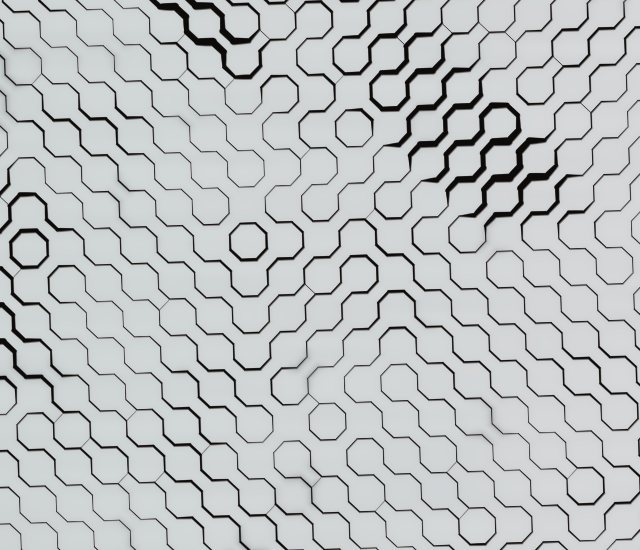
Reproduce this pattern procedurally as a WebGL 1 fragment shader.

```glsl
precision highp float;
uniform vec2 u_resolution;

// Layout, in canvas heights
const float CELL = 0.0664;
const float TILT = 0.034;
const vec2 ANCHOR = vec2(0.589, 0.432);

// Maze, in cells: corner of the small diamond between regular octagons
const float DIAMOND = 0.2929;
const float REGION_SCALE = 0.24;
const float DISORDER = 0.5;
const float FALLING_SHARE = 0.54;
const float SEAM_SHARE = 0.1;

// Crack half widths, in cells
const float HAIRLINE = 0.010;
const float MEDIUM = 0.034;
const float WIDE = 0.066;
const float SEAM = 0.006;
const float SOFTNESS = 0.018;
const vec2 WALL_SHIFT = vec2(0.012, -0.024);

const vec3 FACE_LEFT = vec3(0.812, 0.837, 0.836);
const vec3 FACE_RIGHT = vec3(0.836, 0.842, 0.850);
const vec3 WALL = vec3(0.43, 0.41, 0.40);
const vec3 GAP = vec3(0.05, 0.04, 0.04);

float hash(vec2 p) {
  return fract(sin(dot(p, vec2(127.1, 311.7))) * 43758.5453);
}

float noise(vec2 p) {
  vec2 i = floor(p);
  vec2 f = fract(p);
  f = f * f * (3.0 - 2.0 * f);
  return mix(mix(hash(i), hash(i + vec2(1.0, 0.0)), f.x),
             mix(hash(i + vec2(0.0, 1.0)), hash(i + vec2(1.0, 1.0)), f.x), f.y);
}

float segment(vec2 p, vec2 a, vec2 b) {
  vec2 pa = p - a;
  vec2 ba = b - a;
  return length(pa - ba * clamp(dot(pa, ba) / dot(ba, ba), 0.0, 1.0));
}

// Half width of the crack: uneven hairlines, with long open splits
float crackWidth(vec2 g) {
  float uneven = noise(g * 0.55 + 17.0);
  float split = noise(vec2((g.x - g.y) * 0.09, (g.x + g.y) * 0.42) + 41.0);
  return HAIRLINE + MEDIUM * uneven * uneven
       + WIDE * smoothstep(0.68, 0.96, split);
}

// Signed distance to the cracks; negative inside
float cracks(vec2 g) {
  vec2 cell = floor(g);
  vec2 q = fract(g) - 0.5;

  // Each cell joins its edge midpoints along one of two diagonals
  float lean = noise(cell * REGION_SCALE + 5.3)
             + DISORDER * (hash(cell + 3.0) - 0.5);
  if (lean > FALLING_SHARE) q.x = -q.x;

  // A few channels are closed by a thin seam
  float pick = hash(cell + 71.0);
  float side = hash(cell + 29.0) < 0.5 ? -1.0 : 1.0;
  float seam = 1.0;
  if (pick < SEAM_SHARE)
    seam = segment(q * side, vec2(0.0, DIAMOND), vec2(-DIAMOND, 0.0)) - SEAM;

  // Fold both curves of the cell onto one half curve
  if (q.x + q.y < 0.0) q = -q;
  bool level = q.x > q.y;
  if (level) q = q.yx;
  float straight = segment(q, vec2(0.0, DIAMOND), vec2(0.0, 1.0));
  float slant = segment(q, vec2(0.0, DIAMOND), vec2(DIAMOND, 0.0));

  // Level edges gape more than upright ones
  float width = crackWidth(g);
  float edge = straight - width * (level ? 1.2 : 0.8);
  return min(min(edge, slant - width), seam);
}

void main() {
  vec2 p = gl_FragCoord.xy / u_resolution.y;
  float c = cos(TILT);
  float s = sin(TILT);
  vec2 d = p - ANCHOR;
  vec2 g = vec2(c * d.x + s * d.y, c * d.y - s * d.x) / CELL;
  float soft = max(SOFTNESS, 0.75 / (u_resolution.y * CELL));

  // Pale faces with faint level streaks
  vec3 color = mix(FACE_LEFT, FACE_RIGHT, gl_FragCoord.x / u_resolution.x);
  color += 0.016 * (noise(p * vec2(5.0, 45.0)) - 0.5);

  // Sparse smudges beside the cracks
  float gap = cracks(g);
  float smudge = smoothstep(0.78, 1.0, noise(p * 9.0 + 8.0));
  color *= 1.0 - (0.03 + 0.16 * smudge) * exp(-max(gap, 0.0) / 0.08);

  // Lit side wall, then the dark depth of the crack
  float opening = 1.0 - smoothstep(-soft, soft, gap);
  float depth = 1.0 - smoothstep(-soft, soft, cracks(g + WALL_SHIFT));
  color = mix(color, WALL, opening);
  color = mix(color, GAP, min(opening, depth));
  gl_FragColor = vec4(color, 1.0);
}
```
